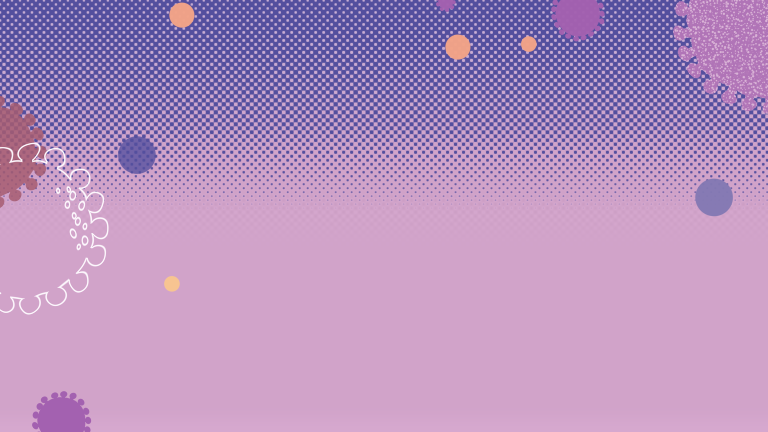
A Shadertoy shader for this background:

```glsl
// Halftone sky fading from indigo to pink, with flat discs and knobbed round cells.
#define PINK vec3(0.82, 0.64, 0.79)
#define INDIGO vec3(0.33, 0.31, 0.62)
#define ORANGE vec3(0.95, 0.64, 0.53)
#define YELLOW vec3(0.97, 0.77, 0.57)
#define PURPLE vec3(0.64, 0.38, 0.69)
#define ORCHID vec3(0.70, 0.46, 0.72)
#define RUST vec3(0.65, 0.36, 0.44)
#define DOT_PITCH 0.0185
#define SPECK_PITCH 0.0065
#define LINE_WIDTH 0.0036
#define TAU 6.2831853

float hash(vec2 p) {
    return fract(sin(dot(p, vec2(127.1, 311.7))) * 43758.545);
}

// Antialiased coverage of a signed distance
float cover(float d) {
    float px = 1.0 / iResolution.y;
    return 1.0 - smoothstep(-0.7 * px, 0.7 * px, d);
}

void paint(inout vec3 col, vec3 ink, float d, float opacity) {
    col = mix(col, ink, cover(d) * opacity);
}

// Layered sines that make a contour irregular
vec2 wobble(vec2 p) {
    return sin(p.yx * 47.0 + vec2(0.4, 2.1)) + 0.5 * sin(p.yx * 113.0 + vec2(1.7, 0.3));
}

// Round body with stalked knobs repeated around its rim
float knobbedCell(vec2 p, float radius, float knobs) {
    p += wobble(p) * radius * 0.016;
    float sector = floor(atan(p.y, p.x) / TAU * knobs + 0.5);
    float jitter = hash(vec2(mod(sector, knobs), knobs)) - 0.5;
    float a = (sector + 0.2 * jitter) * TAU / knobs;
    vec2 q = vec2(dot(p, vec2(cos(a), sin(a))), dot(p, vec2(-sin(a), cos(a))));
    float reach = radius * (0.92 + 0.06 * jitter);
    float width = radius * 2.1 / knobs;
    float body = length(p) - radius * 0.83;
    float stalk = length(q - vec2(clamp(q.x, 0.0, reach), 0.0)) - width * 0.55;
    float knob = length((q - vec2(reach, 0.0)) * vec2(1.15, 1.0)) - width;
    return min(body, min(stalk, knob));
}

// Cellular noise: distance to the nearest scattered speck
float speckDistance(vec2 p) {
    vec2 cell = floor(p / SPECK_PITCH);
    float nearest = 1.0;
    for (int j = -1; j <= 1; j++)
    for (int i = -1; i <= 1; i++) {
        vec2 c = cell + vec2(i, j);
        vec2 seed = c + vec2(hash(c), hash(c + 19.3));
        float size = SPECK_PITCH * 0.42 * hash(c + 7.7);
        nearest = min(nearest, length(p - seed * SPECK_PITCH) - size);
    }
    return nearest;
}

// Staggered dots that shrink downwards
vec3 halftoneSky(vec2 p) {
    vec2 phase = cos(p * TAU / DOT_PITCH);
    float wave = phase.x * phase.y;
    float blur = 0.6 * TAU / (DOT_PITCH * iResolution.y);
    float level = p.y > 0.71 ? (0.71 - p.y) * 2.1 : (0.71 - p.y) * 5.4;
    float ink = smoothstep(level - blur, level + blur, wave);
    ink *= smoothstep(0.5, 0.56, p.y);
    vec3 paper = mix(PINK, vec3(0.78, 0.68, 0.83), smoothstep(0.6, 1.0, p.y));
    float faint = smoothstep(0.42, 0.53, p.y) * (1.0 - smoothstep(0.53, 0.58, p.y));
    paper += 0.02 * faint * wave;
    paper += 0.02 * (1.0 - smoothstep(0.0, 0.06, p.y));
    return mix(paper, INDIGO, ink);
}

void mainImage(out vec4 fragColor, in vec2 fragCoord) {
    vec2 p = fragCoord / iResolution.y;
    vec3 col = halftoneSky(p);

    // Flat discs
    paint(col, ORANGE, length(p - vec2(0.421, 0.965)) - 0.029, 0.97);
    paint(col, ORANGE, length(p - vec2(1.060, 0.891)) - 0.029, 0.97);
    paint(col, ORANGE, length(p - vec2(1.224, 0.898)) - 0.018, 0.97);
    paint(col, YELLOW, length(p - vec2(0.398, 0.343)) - 0.018, 1.0);
    paint(col, INDIGO, length(p - vec2(0.317, 0.641)) - 0.0435, 0.78);
    paint(col, vec3(0.51, 0.47, 0.70), length(p - vec2(1.653, 0.543)) - 0.0435, 0.95);

    // Solid cells
    paint(col, PURPLE, knobbedCell(p - vec2(1.338, 0.968), 0.062, 19.0), 0.97);
    paint(col, PURPLE, knobbedCell(p - vec2(1.032, 0.996), 0.021, 9.0), 0.97);
    paint(col, PURPLE, knobbedCell(p - vec2(0.143, 0.026), 0.067, 17.0), 1.0);
    paint(col, RUST, knobbedCell(p - vec2(-0.023, 0.648), 0.128, 18.0), 0.84);

    // Large speckled cell
    float large = knobbedCell(p - vec2(1.765, 0.950), 0.208, 25.0);
    paint(col, ORCHID, large, 0.97);
    paint(col, vec3(0.89, 0.76, 0.87), max(large, speckDistance(p)), 0.8);

    // Outlined cell with small rings inside its right rim
    vec2 q = p - vec2(0.055, 0.470);
    float outline = abs(knobbedCell(q, 0.192, 17.0));
    for (int i = 0; i < 11; i++) {
        float k = float(i);
        float a = mix(-0.3, 0.85, k / 10.0);
        float reach = 0.131 + 0.016 * sin(k * 2.4);
        float size = 0.004 + 0.005 * hash(vec2(k, 3.0));
        vec2 r = q - reach * vec2(cos(a), sin(a)) + wobble(q) * 0.002;
        outline = min(outline, abs(length(r * vec2(1.2, 0.8)) - size));
    }
    paint(col, vec3(0.99, 0.97, 0.99), outline - 0.5 * LINE_WIDTH, 1.0);

    fragColor = vec4(col, 1.0);
}
```
